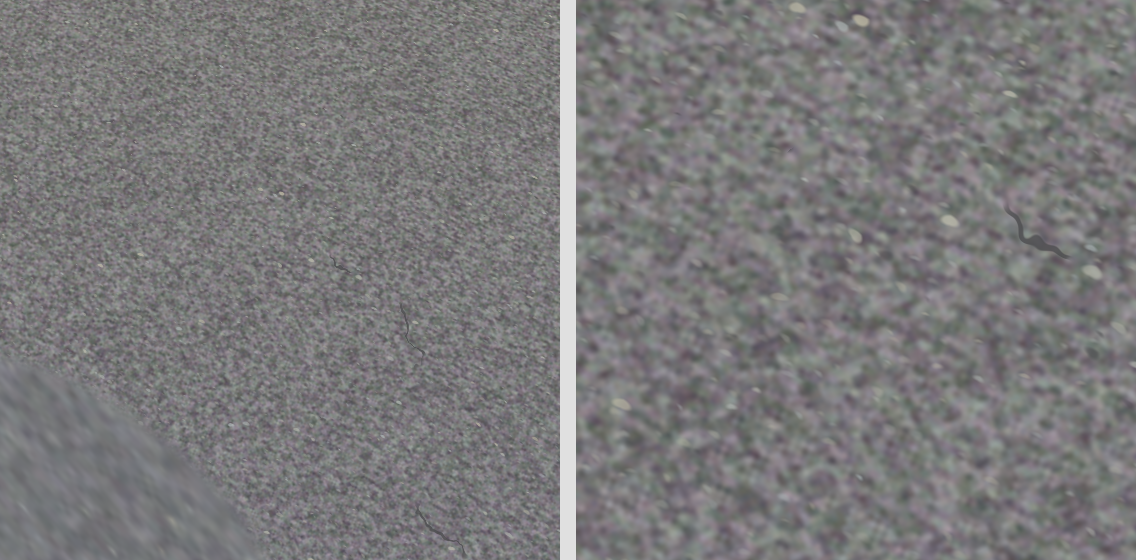
Left, the full canvas; right, a detail of the centre.
Give the GLSL for this texture, as a Shadertoy shader.

```glsl
// Worn grey asphalt receding upward, with pale chips, thin cracks and a blurred near corner.

const vec3  ROAD_NEAR     = vec3(0.468, 0.464, 0.478);
const vec3  ROAD_FAR      = vec3(0.478, 0.474, 0.468);
const vec3  BLUR_COLOR    = vec3(0.462, 0.466, 0.480);
const vec3  CHIP_WARM     = vec3(0.74, 0.72, 0.64);
const vec3  CHIP_COOL     = vec3(0.66, 0.70, 0.71);
const vec3  PIT_COLOR     = vec3(0.30, 0.30, 0.31);
const vec3  GREEN_PURPLE  = vec3(-0.5, 1.0, -0.5);
const vec3  WARM_COOL     = vec3(1.0, 0.0, -1.0);
const float HORIZON       = 3.0;    // height of the vanishing line
const float GRAIN_FREQ    = 150.0;
const float FINE_FREQ     = 250.0;
const float GRAIN_AMOUNT  = 0.18;
const float FINE_AMOUNT   = 0.12;
const float CHROMA_AMOUNT = 0.055;
const float GRAIN_TILT    = -0.6;   // radians, down to the right
const float STREAK_TILT   = -0.85;
const vec2  BLUR_EXTENT   = vec2(0.48, 0.37);
const float BLUR_ROUND    = 1.4;

// Crack ends: start.xy, end.xy
const vec4 CRACKS[3] = vec4[3](
    vec4(0.715, 0.460, 0.752, 0.352),
    vec4(0.595, 0.548, 0.628, 0.508),
    vec4(0.735, 0.100, 0.835, 0.000));

// Integer hash (PCG 3D)
vec3 hash3(vec2 cell, float seed) {
    uvec3 v = uvec3(ivec3(vec3(cell, seed) + 4096.0));
    v = v * 1664525u + 1013904223u;
    v.x += v.y * v.z; v.y += v.z * v.x; v.z += v.x * v.y;
    v ^= v >> 16u;
    v.x += v.y * v.z; v.y += v.z * v.x; v.z += v.x * v.y;
    return vec3(v >> 8u) / 16777216.0;
}

// Three independent channels of value noise, centred on zero
vec3 noise3(vec2 p, float seed) {
    vec2 i = floor(p), f = fract(p);
    f = f * f * (3.0 - 2.0 * f);
    vec3 low  = mix(hash3(i, seed), hash3(i + vec2(1, 0), seed), f.x);
    vec3 high = mix(hash3(i + vec2(0, 1), seed), hash3(i + vec2(1, 1), seed), f.x);
    return mix(low, high, f.y) - 0.5;
}

vec2 rotate(vec2 p, float angle) {
    float c = cos(angle), s = sin(angle);
    return vec2(c * p.x + s * p.y, c * p.y - s * p.x);
}

// Scattered irregular stones: x = coverage, y = random shade
vec2 stones(vec2 p, float share, vec2 radii, float softness, float seed) {
    vec2 cell = floor(p), result = vec2(0.0);
    for (int y = -1; y <= 1; y++)
    for (int x = -1; x <= 1; x++) {
        vec2 id = cell + vec2(x, y);
        vec3 place = hash3(id, seed), form = hash3(id, seed + 1.0);
        if (place.z > share) continue;
        vec2 d = rotate(p - id - place.xy, (form.x - 0.5) * 1.6);
        float radius = mix(radii.x, radii.y, form.y * form.y);
        d.y = d.y * mix(1.1, 1.9, form.z) + 0.3 * abs(d.x);
        float cover = 1.0 - smoothstep(-softness, softness, length(d) - radius);
        cover *= mix(0.45, 1.0, fract(form.x * 7.0));
        if (cover > result.x) result = vec2(cover, fract(form.y * 13.0));
    }
    return result;
}

// Thin wandering line, fading at its ends
float crack(vec2 p, vec2 a, vec2 b) {
    p += 0.022 * noise3(p * 38.0, 40.0).xy + 0.007 * noise3(p * 120.0, 41.0).xy;
    vec2 ab = b - a;
    float t = clamp(dot(p - a, ab) / dot(ab, ab), 0.0, 1.0);
    float width = 0.0022 * (0.6 + noise3(p * 50.0, 42.0).x);
    float fade = smoothstep(0.0, 0.15, t) * smoothstep(1.0, 0.9, t);
    return fade * (1.0 - smoothstep(width, width + 0.0018, distance(p, a + ab * t)));
}

vec3 sharpRoad(vec2 uv) {
    // Ground plane in perspective, stretched along the grain
    vec2 ground = HORIZON * vec2(uv.x - 0.5, HORIZON) / (HORIZON - uv.y);
    vec2 p = rotate(ground, GRAIN_TILT) * vec2(0.7, 1.0);

    // Aggregate grain and colour speckle
    vec3 grain = noise3(p * GRAIN_FREQ, 1.0);
    vec3 fine = noise3(rotate(uv, 0.4) * FINE_FREQ, 2.0);
    vec3 patches = noise3(ground * 9.0, 3.0);
    vec3 color = mix(ROAD_NEAR, ROAD_FAR, uv.y);
    color += grain.x * GRAIN_AMOUNT + fine.x * FINE_AMOUNT + patches.x * 0.02;
    color += CHROMA_AMOUNT * (grain.y * GREEN_PURPLE + 0.5 * fine.y * WARM_COOL);

    // Small pale stones, dark pits in loose clusters, then larger chips
    vec2 small = stones(p * 85.0, 0.20, vec2(0.12, 0.32), 0.16, 10.0);
    vec2 pits  = stones(p * 60.0, 0.10 + 0.2 * patches.y, vec2(0.08, 0.26), 0.12, 14.0);
    vec2 large = stones(p * 42.0, 0.14, vec2(0.07, 0.23), 0.07, 18.0);
    color = mix(color, mix(CHIP_COOL, CHIP_WARM, small.y), small.x * 0.45);
    color = mix(color, PIT_COLOR, pits.x * 0.65);
    color = mix(color, mix(CHIP_COOL, CHIP_WARM, large.y), large.x * 0.85);

    for (int i = 0; i < CRACKS.length(); i++)
        color = mix(color, PIT_COLOR, 0.8 * crack(uv, CRACKS[i].xy, CRACKS[i].zw));
    return color;
}

vec3 blurredRoad(vec2 uv) {
    vec2 p = rotate(uv, STREAK_TILT) * vec2(0.45, 1.0);
    vec3 streaks = noise3(p * 65.0, 30.0);
    vec3 wisps = noise3(p * 130.0, 31.0);
    vec2 glints = stones(p * 26.0, 0.22, vec2(0.06, 0.20), 0.20, 34.0);
    vec3 color = BLUR_COLOR + 0.10 * streaks.x + 0.05 * wisps.x;
    color += 0.02 * streaks.y * GREEN_PURPLE + 0.015 * streaks.z * WARM_COOL;
    return mix(color, mix(CHIP_COOL, CHIP_WARM, glints.y), glints.x * 0.6);
}

void mainImage(out vec4 fragColor, in vec2 fragCoord) {
    vec2 uv = fragCoord / iResolution.xy;
    vec2 corner = pow(uv / BLUR_EXTENT, vec2(BLUR_ROUND));
    float blur = 1.0 - smoothstep(0.90, 1.06, corner.x + corner.y);
    fragColor = vec4(mix(sharpRoad(uv), blurredRoad(uv), blur), 1.0);
}
```
